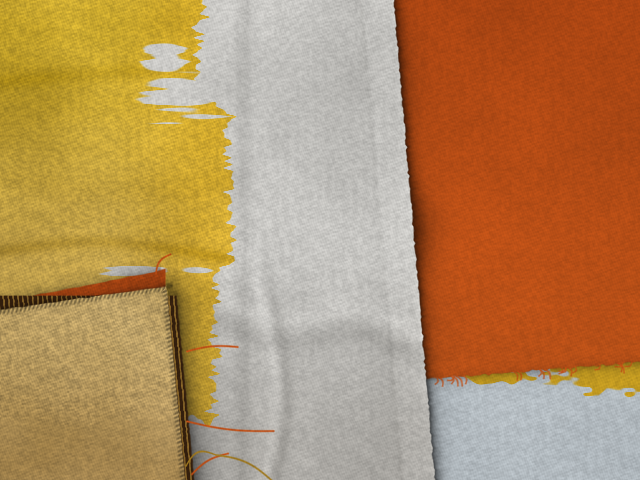
Write a Shadertoy shader that draws this texture.

```glsl
float hash(vec2 p) {
    return fract(sin(dot(p, vec2(127.1, 311.7))) * 43758.5453);
}

float noise(vec2 p) {
    vec2 i = floor(p), f = fract(p);
    f = f * f * (3.0 - 2.0 * f);
    return mix(mix(hash(i), hash(i + vec2(1, 0)), f.x),
               mix(hash(i + vec2(0, 1)), hash(i + vec2(1, 1)), f.x), f.y);
}

float fbm(vec2 p) {
    float sum = 0.0, amp = 0.5;
    for (int i = 0; i < 4; i++) {
        sum += amp * noise(p);
        p = p * 2.03 + 7.1;
        amp *= 0.5;
    }
    return sum - 0.47;
}

float fill(float d) {
    float soft = 1.0 / iResolution.y;
    return smoothstep(-soft, soft, d);
}

float bump(float d, float width) {
    return exp(-d * d / (width * width));
}

// Positive inside a soft ellipse
float blob(vec2 p, vec2 centre, vec2 radius) {
    return 1.0 - length((p - centre) / radius);
}

// Loose thread bowed sideways
float thread(vec2 p, vec2 a, vec2 b, float bend) {
    vec2 dir = b - a;
    float t = clamp(dot(p - a, dir) / dot(dir, dir), 0.0, 1.0);
    vec2 side = normalize(vec2(-dir.y, dir.x));
    return fill(0.0019 - length(p - a - dir * t - side * bend * sin(t * 3.14)));
}

float weave(vec2 p) {
    vec2 q = p + 0.003 * noise(p * 45.0);
    float twill = sin(dot(q, vec2(430, 690))) * sin(dot(q, vec2(760, -260)));
    return 0.35 * twill + 1.3 * noise(p * vec2(190, 240)) + 0.5 * noise(p * 85.0) - 0.9;
}

void mainImage(out vec4 fragColor, in vec2 fragCoord) {
    vec2 p = fragCoord / iResolution.y;
    float streak = noise(p * vec2(9, 140));
    float fuzz = noise(p * vec2(60, 150)) - 0.5;
    float cloud = fbm(p * 4.0);
    vec3 mustard = vec3(0.77, 0.61, 0.13), rust = vec3(0.74, 0.30, 0.08);

    // Pale blue cloth with a daub of yellow
    float hem = 0.14 + 0.079 * p.x + 0.005 * (noise(p * 110.0) - 0.5);
    vec3 col = vec3(0.70, 0.73, 0.75) + 0.12 * cloud;
    float daub = max(blob(p, vec2(1.31, 0.225), vec2(0.17, 0.052)),
                     blob(p, vec2(1.03, 0.214), vec2(0.09, 0.016)));
    col = mix(col, mustard, smoothstep(0.1, 0.25, daub + 0.8 * noise(p * vec2(45, 90)) - 0.4));
    col *= 1.0 - 0.3 * exp(-max(hem - p.y, 0.0) * 90.0);

    // Orange cloth with a frayed hem
    vec3 orange = mix(vec3(0.71, 0.315, 0.095), vec3(0.69, 0.28, 0.075), p.y);
    orange *= 1.0 + 0.22 * cloud - 0.12 * exp(-abs(p.y - hem) * 160.0);
    col = mix(col, orange, fill(p.y - hem));
    for (float k = 0.0; k < 22.0; k++) {
        float r = hash(vec2(k, 3)), x = 0.91 + 0.42 * hash(vec2(k, 8));
        vec2 root = vec2(x, 0.141 + 0.079 * x);
        col = mix(col, rust, 0.75 * thread(p, root, root + vec2(0.03 * r - 0.015, -0.007 - 0.014 * r), 0.004));
    }

    // Linen strip: shadow, folds, selvedge and raw edge
    float inset = 0.906 - 0.086 * p.y + 0.004 * fuzz - p.x;
    col *= 1.0 - 0.68 * exp(min(inset, 0.0) / (0.012 + 0.014 * bump(p.y - 0.53, 0.07)));
    vec3 linen = mix(vec3(0.68, 0.67, 0.65), vec3(0.755, 0.75, 0.735), smoothstep(0.0, 0.5, p.y));
    float fold = p.y - 0.415 + 0.11 * p.x - 0.02 * sin(p.x * 19.0);
    float ridge = p.x - 0.55 - 0.025 * sin(p.y * 9.0);
    linen += 0.2 * cloud + 0.045 * bump(fold, 0.022) - 0.05 * bump(fold + 0.045, 0.025);
    linen += smoothstep(0.55, 0.35, p.y) * (0.05 * bump(ridge, 0.012) - 0.07 * bump(ridge - 0.025, 0.014));
    linen -= 0.06 * bump(p.x - 0.505 - 0.02 * cloud, 0.018);
    linen += 0.03 * smoothstep(0.075, 0.06, inset) - 0.06 * streak * bump(inset - 0.068, 0.005);
    linen += 0.06 * exp(-abs(inset) * 220.0) * (0.5 + fuzz);
    col = mix(col, linen, fill(inset));

    // Yellow paint with dry brush ends
    float brushEnd = 0.423 + 0.026 * smoothstep(0.41, 0.46, p.y) - 0.065 * smoothstep(0.76, 0.83, p.y);
    brushEnd += 0.02 * smoothstep(0.94, 0.99, p.y) + 0.012 * smoothstep(0.1, 0.4, p.y);
    brushEnd += 0.014 * bump(p.y - 0.48, 0.015) + 0.034 * streak;
    float bare = max(blob(p, vec2(0.39, 0.80), vec2(0.11, 0.062)), blob(p, vec2(0.345, 0.878), vec2(0.06, 0.036)));
    bare = max(bare, blob(p, vec2(0.28, 0.433), vec2(0.075, 0.013)));
    bare = max(bare, blob(p, vec2(0.42, 0.437), vec2(0.05, 0.014)));
    bare = smoothstep(0.2, 0.36, bare + 0.9 * streak - 0.47);
    float painted = fill(brushEnd - p.x) * (1.0 - bare) * fill(p.y - 0.14 + 0.03 * noise(p * 60.0));
    vec3 yellow = mix(vec3(0.79, 0.66, 0.32), vec3(0.77, 0.64, 0.17), smoothstep(0.35, 0.95, p.y));
    yellow = mix(yellow, mustard, 0.7 * smoothstep(0.2, 0.45, p.x));
    yellow += 0.3 * cloud * vec3(1, 0.9, 0.5) + 0.05 * fbm(p * vec2(3, 18));
    yellow -= 0.08 * bump(p.y - 0.475 - 0.02 * sin(p.x * 8.0), 0.014) + 0.05 * bump(p.y - 0.83 - 0.08 * p.x, 0.018);
    col = mix(col, yellow, painted);

    // Folded pile: shadow, rust layer, shaded plies
    float topInset = 0.354 + 0.144 * p.x - p.y + 0.003 * fuzz;
    float sideInset = 0.386 - 0.097 * p.y - p.x + 0.002 * fuzz;
    float rustInset = 0.370 + 0.2 * p.x + 0.003 * fuzz - p.y;
    col *= 1.0 - 0.55 * smoothstep(0.46, 0.36, p.y) * exp(min(sideInset + 0.018, 0.0) / 0.028) * fill(-sideInset);
    col *= 1.0 - 0.3 * exp(min(rustInset, 0.0) * 90.0) * fill(0.335 - p.x);
    col = mix(col, rust * (0.85 + 0.3 * cloud), fill(rustInset) * fill(0.345 - p.x));
    vec3 ply = mix(vec3(0.20, 0.12, 0.05), vec3(0.50, 0.37, 0.15), smoothstep(0.0, 0.9, sin(-sideInset * 620.0)));
    col = mix(col, ply, fill(0.384 - p.y) * fill(sideInset + 0.019));

    // Tan top cloth with an overlocked border
    col *= 1.0 - 0.4 * exp(-abs(topInset) * 180.0) * fill(0.36 - p.x);
    vec3 tanCloth = mix(vec3(0.66, 0.54, 0.33), vec3(0.74, 0.63, 0.40), smoothstep(0.0, 0.35, p.y)) + 0.2 * cloud;
    float border = min(topInset, sideInset), along = topInset < sideInset ? p.x : p.y;
    float stitch = 0.5 + 0.5 * sin(along * 720.0 + border * 300.0);
    tanCloth *= 1.0 - 0.35 * stitch * smoothstep(0.014, 0.006, border);
    float inTan = fill(border);
    col = mix(col, tanCloth, inTan);

    // Loose threads
    float loose = thread(p, vec2(0.39, 0.268), vec2(0.495, 0.277), 0.006);
    loose = max(loose, thread(p, vec2(0.39, 0.122), vec2(0.57, 0.102), -0.007));
    loose = max(loose, thread(p, vec2(0.40, 0.012), vec2(0.475, 0.055), 0.008));
    loose = max(loose, thread(p, vec2(0.325, 0.43), vec2(0.355, 0.47), 0.009));
    col = mix(col, rust, loose);
    float gold = max(thread(p, vec2(0.388, 0.03), vec2(0.45, 0.052), 0.018),
                     thread(p, vec2(0.45, 0.052), vec2(0.565, 0), 0.012));
    col = mix(col, vec3(0.62, 0.47, 0.12), gold);

    // Cloth grain
    col *= 1.0 + 0.085 * weave(p) * (1.0 + 0.5 * inTan + 0.6 * painted);
    fragColor = vec4(clamp(col, 0.0, 1.0), 1);
}
```
